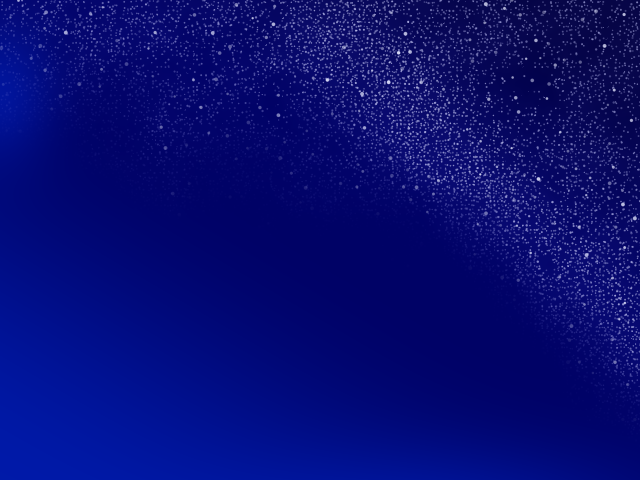
Give the GLSL for this background, as a Shadertoy shader.

```glsl
const vec3 BLUE = vec3(0.0, 0.10, 0.66);
const vec3 NAVY = vec3(0.0, 0.006, 0.40);
const vec3 NIGHT = vec3(0.01, 0.006, 0.25);
const vec3 DUST = vec3(0.40, 0.40, 0.82);
const vec3 STAR = vec3(0.90, 0.91, 1.0);

vec3 hash3(vec2 cell) {
    vec3 q = fract(vec3(cell.xyx) * vec3(0.1031, 0.1030, 0.0973));
    q += dot(q, q.yxz + 33.33);
    return fract((q.xxy + q.yzz) * q.zyx);
}

float glow(vec2 p, vec2 center, vec2 size) {
    vec2 q = (p - center) / size;
    return exp(-dot(q, q));
}

float segmentDistance(vec2 p, vec2 a, vec2 b) {
    vec2 ab = b - a;
    return length(p - a - ab * clamp(dot(p - a, ab) / dot(ab, ab), 0.0, 1.0));
}

// Layered sines, each octave turned and bent by the last
float clouds(vec2 p, float frequency) {
    float sum = 0.0;
    float weight = 0.5;
    vec2 q = p * frequency;
    for (int i = 0; i < 4; i++) {
        sum += weight * sin(q.x + 1.3 * sin(q.y)) * cos(q.y + 0.7 * sin(q.x));
        q = mat2(1.5, 1.1, -1.1, 1.5) * q + 2.1;
        weight *= 0.6;
    }
    return sum;
}

vec3 backdrop(vec2 p) {
    float diagonal = dot(p, vec2(0.5, 0.85));
    vec3 color = mix(BLUE, NAVY, smoothstep(0.0, 0.75, diagonal));
    color = mix(color, NIGHT, smoothstep(0.9, 1.5, diagonal));
    color += vec3(0.0, 0.04, 0.11) * glow(p, vec2(1.0, -0.05), vec2(0.42, 0.13));
    color += vec3(0.0, 0.07, 0.20) * glow(p, vec2(0.0, 0.81), vec2(0.11, 0.14));
    return color;
}

// Height above the ragged lower rim of the dust
float heightAboveRim(vec2 p) {
    float rim = 0.71 - 0.29 * p.x - 0.75 * max(p.x - 0.95, 0.0);
    rim -= 0.10 * glow(p, vec2(0.32, 0.58), vec2(0.07, 0.15));
    return p.y - rim + 0.07 * clouds(p, 13.0);
}

// One jittered dot per cell, kept with the given chance
float dots(vec2 p, float cells, float radius, float chance, float pixel) {
    vec2 cell = floor(p * cells);
    vec3 rnd = hash3(cell + cells);
    vec3 look = hash3(cell + cells + 57.0);
    float size = radius * mix(0.65, 1.2, look.x);
    float margin = min(size * cells + 0.08, 0.5);
    vec2 center = (cell + mix(vec2(margin), vec2(1.0 - margin), rnd.xy)) / cells;
    float edge = 0.7 * pixel;
    float cover = 1.0 - smoothstep(max(size - edge, 0.0), size + edge, length(p - center));
    return cover * step(rnd.z, chance) * mix(0.4, 1.0, look.y);
}

void mainImage(out vec4 fragColor, in vec2 fragCoord) {
    float pixel = 1.0 / iResolution.y;
    vec2 p = fragCoord * pixel;
    vec3 color = backdrop(p);

    // Dust density: fading rim, bright ridge and darker hollows
    float rise = heightAboveRim(p);
    float fade = smoothstep(-0.03, 0.38, rise);
    float ridge = exp(-pow(segmentDistance(p, vec2(0.72, 0.93), vec2(0.93, 0.68)) / 0.10, 2.0));
    ridge += 0.8 * exp(-pow(segmentDistance(p, vec2(0.93, 0.68), vec2(1.34, 0.28)) / 0.09, 2.0));
    ridge *= smoothstep(0.0, 0.15, rise);
    float hollow = glow(p, vec2(1.08, 0.79), vec2(0.09, 0.08));
    hollow += 0.5 * glow(p, vec2(0.52, 0.79), vec2(0.10, 0.07));
    float patches = 0.55 + 0.4 * clouds(p + 0.4, 17.0);
    float density = clamp(patches + 0.45 * ridge - 0.45 * hollow, 0.08, 1.0);
    float light = clamp(fade * 0.85 + 0.35 * ridge, 0.0, 1.0);
    color += vec3(0.035, 0.035, 0.06) * density * light;

    // Fine grains in rotated grids
    vec3 grain = mix(DUST, STAR, light * 0.75);
    mat2 turn = mat2(0.8, 0.6, -0.6, 0.8);
    vec2 q = p + 3.0;
    for (int i = 0; i < 3; i++) {
        float cells = 118.0 - 22.0 * float(i);
        float amount = dots(q, cells, 0.0016 + 0.0002 * float(i), density * 0.75, pixel);
        color = mix(color, grain, amount * light * 0.72);
        q = turn * q + 5.3;
    }

    // Larger scattered stars
    float bright = dots(q, 27.0, 0.0034, 0.42, pixel);
    color = mix(color, STAR, bright * light * 0.95);

    fragColor = vec4(color, 1.0);
}
```
